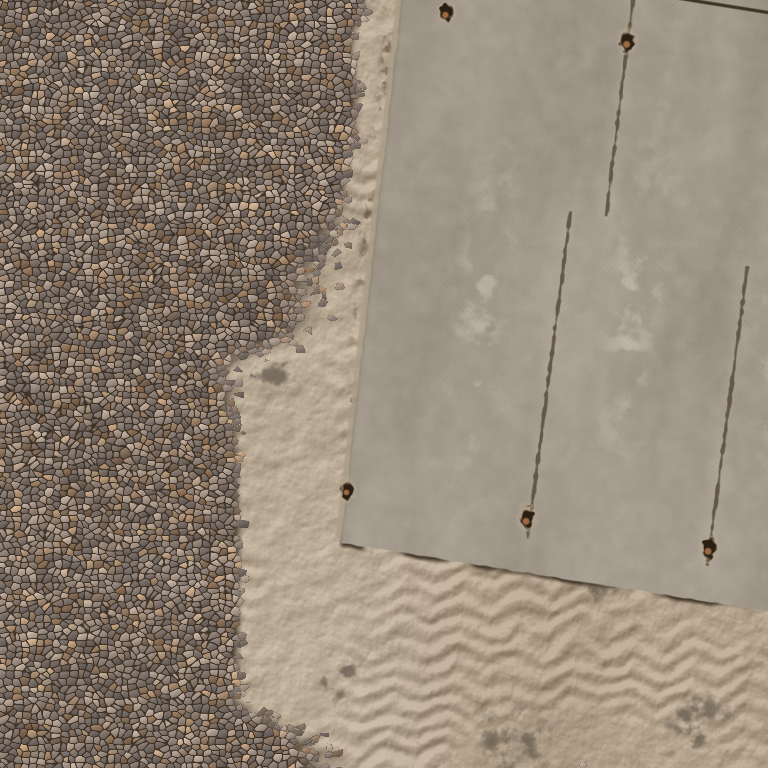
Write a Shadertoy shader that draws this texture.

```glsl
#define STONE_GRID vec2(98.0, 118.0)
#define TREAD_FREQ 38.0
#define SLAB_LEAN 0.112
#define SLAB_FALL 0.160
#define SLAB_CORNER vec2(0.444, 0.293)
#define SAND_COLOR vec3(0.715, 0.655, 0.575)
#define SLAB_COLOR vec3(0.622, 0.588, 0.535)
#define SOIL_COLOR vec3(0.20, 0.155, 0.11)
#define RELIEF 0.55

float hash(vec2 p) {
    vec3 q = fract(p.xyx * 0.1031);
    q += dot(q, q.yzx + 33.33);
    return fract((q.x + q.y) * q.z);
}

float noise(vec2 p) {
    vec2 i = floor(p), f = fract(p);
    f = f * f * (3.0 - 2.0 * f);
    return mix(mix(hash(i), hash(i + vec2(1, 0)), f.x),
               mix(hash(i + vec2(0, 1)), hash(i + vec2(1, 1)), f.x), f.y);
}

float fbm(vec2 p) {
    float sum = 0.0, amp = 0.53;
    for (int i = 0; i < 4; i++) {
        sum += amp * noise(p);
        p = mat2(1.6, 1.2, -1.2, 1.6) * p + 7.3;
        amp *= 0.5;
    }
    return sum;
}

float segmentDistance(vec2 p, vec2 a, vec2 b) {
    vec2 d = b - a;
    return length(p - a - d * clamp(dot(p - a, d) / dot(d, d), 0.0, 1.0));
}

// Cellular stones: offset from the centre (xy), gap to the neighbour (z)
vec3 stoneCell(vec2 p, out vec2 cell) {
    vec2 base = floor(p), offset = vec2(0);
    float near = 9.0, second = 9.0;
    for (int j = -1; j <= 1; j++)
    for (int i = -1; i <= 1; i++) {
        vec2 c = base + vec2(i, j);
        vec2 d = p - c - 0.1 - 0.8 * vec2(hash(c), hash(c + 61.7));
        float dist = length(d);
        if (dist < near) { second = near; near = dist; offset = d; cell = c; }
        else second = min(second, dist);
    }
    return vec3(offset, second - near);
}

// Positive inside the gravel bed
float gravelDepth(vec2 p) {
    float edge = 0.31 + 0.11 * smoothstep(0.51, 0.59, p.y) + 0.05 * smoothstep(0.58, 0.85, p.y)
               + 0.13 * smoothstep(0.10, 0.0, p.y);
    return edge - p.x + 0.03 * (noise(p * 17.0) - 0.5);
}

float sandHeight(vec2 p) {
    float zigzag = 0.035 * abs(fract((p.x - SLAB_LEAN * p.y) * 13.0) - 0.5);
    float tread = sin(6.2832 * TREAD_FREQ * (p.y + zigzag + 0.05 * fbm(p * 9.0)));
    return fbm(p * 42.0) + 0.22 * tread * smoothstep(0.3, 0.65, noise(p * 8.0 + 3.0));
}

vec3 sandColor(vec2 p) {
    float slope = sandHeight(p) - sandHeight(p + vec2(-0.0015, 0.003));
    vec3 col = SAND_COLOR + 0.07 * (fbm(p * 7.0) - 0.5) + RELIEF * clamp(slope, -0.3, 0.13);
    col -= vec3(0.03, 0.035, 0.04) * smoothstep(0.45, 0.7, p.x);
    // Damp dirt patches: centre and radius
    vec3 patches[5] = vec3[](vec3(0.443, 0.115, 0.03), vec3(0.67, 0.035, 0.04),
        vec3(0.91, 0.05, 0.04), vec3(0.78, 0.23, 0.025), vec3(0.36, 0.51, 0.03));
    float dirt = 0.12 * smoothstep(0.22, 0.02, p.y);
    for (int i = 0; i < 5; i++) {
        vec2 d = (p - patches[i].xy) / patches[i].z;
        dirt += exp(-dot(d, d));
    }
    return mix(col, vec3(0.40, 0.36, 0.31), 0.75 * smoothstep(0.5, 0.8, fbm(p * 55.0) + 0.25 * dirt - 0.1) * min(dirt * 1.5, 1.0));
}

vec3 addGravel(vec3 ground, vec2 p) {
    vec2 cell;
    vec3 stone = stoneCell(p * STONE_GRID + 0.5 * noise(p * 60.0), cell);
    vec2 centre = p - stone.xy / STONE_GRID;
    float loose = 0.012 + 0.045 * exp(-pow((p.y - 0.6) / 0.1, 2.0)) + 0.04 * smoothstep(0.12, 0.0, p.y);
    float present = step(hash(cell + 19.0), smoothstep(-loose, loose, gravelDepth(centre)));
    float tone = hash(cell + 5.0), hue = hash(cell + 37.0);
    vec3 col = mix(vec3(0.42, 0.38, 0.36), vec3(0.71, 0.64, 0.58), tone * tone * 0.6 + tone * 0.4);
    col += vec3(0.06, 0.0, -0.07) * smoothstep(0.65, 1.0, hue) + 0.08 * (fbm(p * 8.0) - 0.5);
    col *= 1.0 + 0.3 * dot(stone.xy, vec2(-0.4, 0.8));
    ground = mix(ground, SOIL_COLOR, 0.9 * smoothstep(-0.3 * loose, 1.5 * loose, gravelDepth(p)));
    ground = mix(ground, SOIL_COLOR, 0.6 * present * smoothstep(0.0, 0.1, stone.z));
    return mix(ground, col, present * smoothstep(0.03, 0.24, stone.z));
}

vec3 slabColor(vec2 p) {
    float across = p.x - SLAB_LEAN * p.y;
    vec3 col = SLAB_COLOR + 0.10 * (fbm(vec2(across * 14.0, p.y * 3.5)) - 0.5) + 0.05 * (fbm(p * 60.0) - 0.5);
    col += 0.008 * sin(900.0 * across) * sin(900.0 * p.y);
    col -= 0.05 * exp(-pow((across - 0.885) / 0.03, 2.0)) * smoothstep(0.65, 0.95, p.y);
    // Pale scuffs in lengthwise bands
    float wear = 0.12;
    for (int i = 0; i < 3; i++)
        wear += exp(-pow((across - 0.56 - 0.2 * float(i)) / 0.028, 2.0)) * exp(-pow((p.y - 0.6) / 0.16, 2.0));
    return col + 0.10 * min(wear, 1.0) * smoothstep(0.5, 0.72, fbm(p * 38.0));
}

vec3 addJoints(vec3 col, vec2 p) {
    vec4 joints[3] = vec4[](vec4(0.824, 1.0, 0.789, 0.72), vec4(0.743, 0.724, 0.687, 0.30), vec4(0.973, 0.651, 0.921, 0.265));
    for (int i = 0; i < 3; i++) {
        float d = segmentDistance(p, joints[i].xy, joints[i].zw) + 0.003 * (noise(p * 150.0) - 0.5);
        col += 0.035 * exp(-d * 70.0);
        col = mix(col, vec3(0.34, 0.29, 0.22), 0.85 * smoothstep(0.0034, 0.0008, d));
    }
    // Lifting pits: centre and radius
    vec3 pits[5] = vec3[](vec3(0.581, 0.984, 0.010), vec3(0.817, 0.946, 0.011),
        vec3(0.452, 0.362, 0.009), vec3(0.686, 0.325, 0.011), vec3(0.923, 0.286, 0.011));
    for (int i = 0; i < 5; i++) {
        vec2 d = (p - pits[i].xy) / pits[i].z;
        float r = length(d * vec2(1.15, 0.8)) + 0.6 * (noise(p * 190.0) - 0.5);
        col = mix(col, vec3(0.72, 0.66, 0.56), 0.5 * smoothstep(1.6, 1.1, r));
        col = mix(col, vec3(0.17, 0.12, 0.08), smoothstep(1.15, 0.75, r));
        col = mix(col, vec3(0.66, 0.45, 0.28), 0.9 * smoothstep(0.55, 0.25, length(d - vec2(-0.1, -0.35))));
    }
    return col;
}

void mainImage(out vec4 fragColor, in vec2 fragCoord) {
    vec2 p = fragCoord / iResolution.xy;
    float px = 1.0 / iResolution.y;
    vec2 q = p - SLAB_CORNER;
    float left = q.x - SLAB_LEAN * q.y + 0.002 * (noise(p * 70.0) - 0.5);
    float bottom = q.y + SLAB_FALL * q.x + 0.002 * (noise(p * 90.0) - 0.5);
    vec3 col = addGravel(sandColor(p), p);
    // Shadow and debris along the slab edges
    float under = smoothstep(-0.008, -0.001, bottom) * smoothstep(-0.004, 0.004, left);
    col = mix(col, SOIL_COLOR, under * smoothstep(0.2, 0.6, noise(p * 35.0)) * 0.85);
    float beside = exp(-pow((left + 0.013) / 0.007, 2.0)) * smoothstep(0.4, 0.75, p.y);
    col = mix(col, vec3(0.38, 0.32, 0.25), 0.7 * beside * smoothstep(0.52, 0.68, fbm(p * 65.0)));
    float curb = smoothstep(-0.009, -0.006, left) * smoothstep(0.0, 0.01, bottom);
    col = mix(col, vec3(0.66, 0.61, 0.52), 0.8 * curb);
    // Slab with its far seam
    vec3 slab = slabColor(p);
    slab -= 0.07 * exp(-abs(left) * 600.0);
    float seam = abs(p.y - 1.0 + SLAB_FALL * (p.x - 0.898));
    slab = mix(slab, SOIL_COLOR, 0.9 * smoothstep(0.0022 + px, 0.0008, seam));
    col = mix(col, slab, smoothstep(-px, px, min(left, bottom)));
    fragColor = vec4(clamp(addJoints(col, p), 0.0, 1.0), 1.0);
}
```
